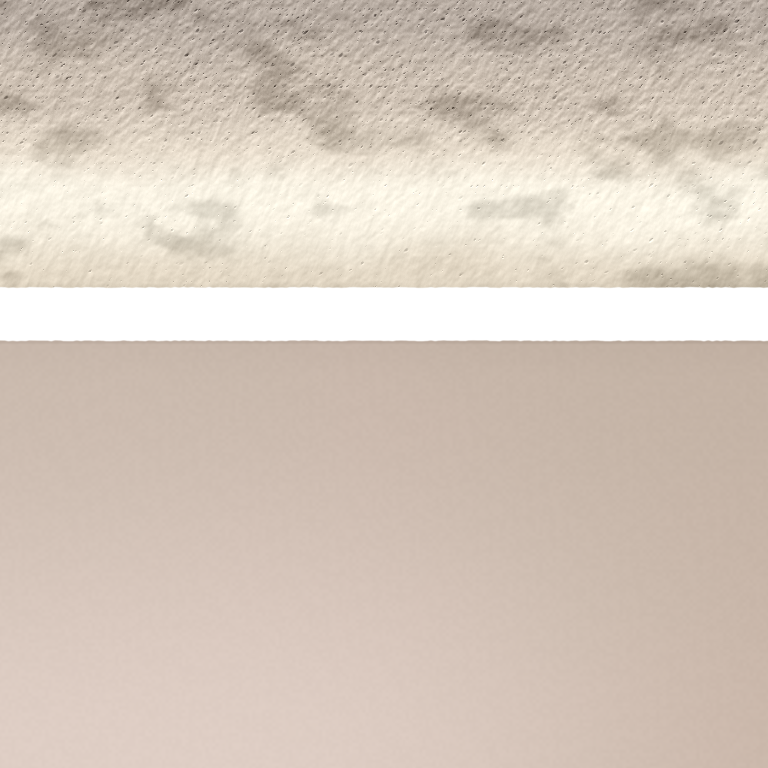
Reproduce this background procedurally as a three.js fragment shader.

```glsl
// Speckled, sunlit stone above a white band and a smooth taupe wall.
varying vec2 vUv;

float hash(vec2 p) {
  return fract(sin(dot(p, vec2(127.1, 311.7))) * 43758.5453);
}

float noise(vec2 p) {
  vec2 i = floor(p), f = fract(p);
  f = f * f * (3.0 - 2.0 * f);
  return mix(mix(hash(i), hash(i + vec2(1.0, 0.0)), f.x),
             mix(hash(i + vec2(0.0, 1.0)), hash(i + vec2(1.0, 1.0)), f.x), f.y);
}

float fbm(vec2 p) {
  float sum = 0.0, amp = 0.5;
  for (int i = 0; i < 4; i++) {
    sum += amp * noise(p);
    p = p * 2.03 + 17.3;
    amp *= 0.5;
  }
  return sum;
}

// One jittered pit per cell: x is the dark hollow, y its lit lower right rim.
vec2 pits(vec2 p, float density) {
  vec2 cell = floor(p);
  vec2 center = 0.35 + 0.3 * vec2(hash(cell + 3.1), hash(cell + 8.7));
  vec2 d = fract(p) - center;
  d.x -= 0.3 * d.y;
  d += 0.12 * (vec2(noise(p * 4.0), noise(p * 4.0 + 31.0)) - 0.5);
  float radius = mix(0.1, 0.27, hash(cell + 5.3));
  float present = step(hash(cell), density);
  float strength = present * mix(0.3, 1.0, pow(hash(cell + 12.9), 2.0));
  float hollow = 1.0 - smoothstep(radius * 0.3, radius, length(d));
  float rim = 1.0 - smoothstep(radius * 0.3, radius, length(d - vec2(0.1, -0.12)));
  return strength * vec2(hollow, rim * (1.0 - hollow));
}

vec3 stone(vec2 p) {
  // Light bands, with an uneven boundary between shade and sun.
  float y = p.y + 0.05 * (fbm(p * vec2(7.0, 12.0)) - 0.47);
  vec3 color = mix(vec3(0.89, 0.845, 0.77), vec3(0.985, 0.96, 0.9), smoothstep(0.635, 0.725, y));
  color = mix(color, vec3(0.91, 0.865, 0.8), smoothstep(0.745, 0.81, y));
  color = mix(color, vec3(0.81, 0.76, 0.705), smoothstep(0.795, 0.885, y));
  color = mix(color, vec3(0.72, 0.675, 0.635), smoothstep(0.87, 1.0, y));
  float shade = smoothstep(0.73, 0.9, y);

  // Stains and slanted brush grain.
  color -= 0.13 * smoothstep(0.48, 0.75, fbm(p * vec2(14.0, 22.0) + 4.0));
  vec2 slanted = vec2(p.x - 0.4 * p.y, p.y);
  color += 0.09 * (fbm(slanted * vec2(150.0, 48.0)) - 0.47) * (1.0 - 0.5 * shade);

  // Raised grains lit from the upper left.
  vec2 q = slanted * vec2(145.0, 120.0);
  float relief = fbm(q) - fbm(q + vec2(-0.35, 0.4));
  color += relief * mix(0.1, 0.3, shade);

  // Fine and coarse pits, clustered in the shaded part.
  float cluster = smoothstep(0.3, 0.7, fbm(p * 18.0 + 9.0));
  for (int i = 0; i < 3; i++) {
    float layer = float(i);
    float density = mix(0.09, 0.25 + 0.4 * cluster, shade) * (1.0 - 0.25 * layer);
    vec2 pit = pits(slanted * (130.0 - 30.0 * layer) + 23.7 * layer, density);
    color -= pit.x * mix(0.18, 0.34, shade) * vec3(1.0, 0.98, 0.94);
    color += pit.y * 0.12;
  }
  return color;
}

vec3 wall(vec2 p) {
  // Four corner tones blended across the wall.
  float h = smoothstep(0.0, 1.0, p.y / 0.5565);
  float across = smoothstep(0.1, 1.1, p.x);
  vec3 low = mix(vec3(0.875, 0.808, 0.772), vec3(0.79, 0.717, 0.665), across * across);
  vec3 high = mix(vec3(0.795, 0.73, 0.682), vec3(0.765, 0.7, 0.645), across);
  vec3 color = mix(low, high, h);

  // Soft rosy drift and fine plaster grain.
  color += vec3(0.014, 0.002, 0.008) * (fbm(p * 4.0) - 0.47);
  color += 0.014 * (noise(p * 230.0) - 0.5);
  color -= 0.012 * smoothstep(0.5, 0.5565, p.y);
  return color;
}

void main() {
  vec2 p = vUv;
  vec3 color = wall(p);

  // White band, with a thin ragged shadow below and a warm edge above.
  float ragged = 0.0012 * (noise(vec2(p.x * 180.0, 2.0)) - 0.5);
  color -= 0.04 * (1.0 - smoothstep(0.0, 0.004, abs(p.y - 0.5545)));
  color = mix(color, vec3(1.0), smoothstep(0.555, 0.5575, p.y + ragged));
  vec3 rock = stone(p) - 0.04 * (1.0 - smoothstep(0.626, 0.634, p.y));
  color = mix(color, rock, smoothstep(0.6245, 0.627, p.y + ragged));

  gl_FragColor = vec4(clamp(color, 0.0, 1.0), 1.0);
}
```
